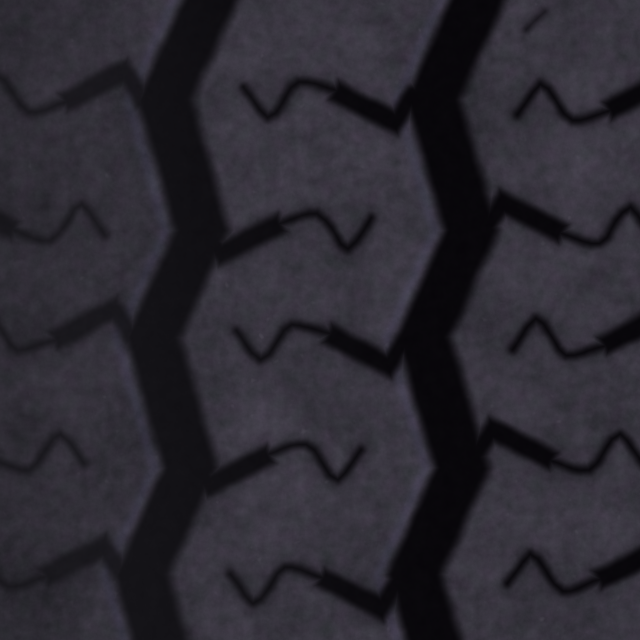
A three.js fragment shader for this texture:

```glsl
// Worn tyre tread: two zigzag grooves between ribs cut by wavy sipes.
varying vec2 vUv;

const vec3 RUBBER_DARK = vec3(0.165, 0.160, 0.187);
const vec3 RUBBER_LIGHT = vec3(0.272, 0.256, 0.302);
const vec3 GROOVE_WORN = vec3(0.082, 0.078, 0.094);
const vec3 GROOVE_DEEP = vec3(0.032, 0.026, 0.040);
const vec3 RIM_LIGHT = vec3(0.024, 0.024, 0.045);

vec2 hashGradient(vec2 cell) {
  vec2 q = vec2(dot(cell, vec2(127.1, 311.7)), dot(cell, vec2(269.5, 183.3)));
  return fract(sin(q) * 4375.85) * 2.0 - 1.0;
}

float gradientNoise(vec2 p) {
  vec2 i = floor(p), f = fract(p), e = vec2(1.0, 0.0);
  vec2 u = f * f * f * (f * (f * 6.0 - 15.0) + 10.0);
  float low = mix(dot(hashGradient(i), f), dot(hashGradient(i + e), f - e), u.x);
  float high = mix(dot(hashGradient(i + e.yx), f - e.yx),
                   dot(hashGradient(i + 1.0), f - 1.0), u.x);
  return mix(low, high, u.y);
}

float fbm(vec2 p, float gain) {
  float sum = 0.0, amp = 1.0;
  for (int i = 0; i < 4; i++) {
    sum += amp * gradientNoise(p);
    p = p * 2.1 + 17.3;
    amp *= gain;
  }
  return sum;
}

float segment(vec2 p, vec2 a, vec2 b) {
  vec2 d = b - a;
  return length(p - a - d * clamp(dot(p - a, d) / dot(d, d), 0.0, 1.0));
}

// Square-ended bar from a to b
float bar(vec2 p, vec2 a, vec2 b, float halfWidth) {
  vec2 axis = normalize(b - a), c = p - 0.5 * (a + b);
  vec2 q = abs(vec2(dot(c, axis), dot(c, vec2(-axis.y, axis.x))));
  q -= vec2(0.5 * length(b - a), halfWidth);
  return length(max(q, 0.0)) + min(max(q.x, q.y), 0.0);
}

// Soft-edged cut with a faint dark falloff around it
float cutMask(float dist) {
  float core = 1.0 - smoothstep(-0.009, 0.008, dist);
  float halo = 1.0 - smoothstep(-0.005, 0.022, dist);
  return mix(core, halo, 0.22);
}

// Height of the thin wavy cut: rise, dip, rise
vec2 wave(float x) {
  return vec2(x, 0.047 + 0.017 * smoothstep(0.080, 0.145, x)
    - 0.057 * smoothstep(0.150, 0.200, x) + 0.056 * smoothstep(0.195, 0.250, x));
}

// One sipe: link to the groove, thick slot, then the wavy cut
float sipe(vec2 p) {
  float slot = bar(p, vec2(-0.012, -0.006), vec2(0.097, 0.050), 0.0165);
  float link = segment(p, vec2(0.0), vec2(-0.028, 0.045)) - 0.014;
  float cut = 1.0;
  for (int i = 0; i < 12; i++) {
    float x = 0.090 + 0.0122 * float(i);
    cut = min(cut, segment(p, wave(x), wave(x + 0.0122)));
  }
  return min(min(slot, link), cut - 0.0062);
}

// Three sipes along a rib, mirrored by flip
float sipeRow(vec2 p, vec2 origin, vec2 pitch, vec2 flip) {
  float k = clamp(floor((p.y - origin.y) / pitch.y + 0.5), 0.0, 2.0);
  return sipe((p - origin - pitch * k) * flip);
}

// Signed horizontal offset from the centre line of a zigzag groove
float grooveOffset(vec2 p, float x, float slant) {
  float down = 0.844 - p.y, t = fract(down / 0.371);
  return p.x - (x - slant * down + 0.068 * min(t / 0.55, (1.0 - t) / 0.45));
}

// Firm left wall, chamfered right wall
float grooveMask(float s) {
  return smoothstep(-0.054, -0.033, s) * (1.0 - smoothstep(0.030, 0.057, s));
}

float rimMask(float s) {
  float d = (s + 0.058) / 0.009;
  return exp(-d * d);
}

void main() {
  // Slightly ragged edges
  vec2 p = vUv + 0.004 * vec2(gradientNoise(vUv * 22.0), gradientNoise(vUv * 22.0 + 50.0));

  // Rubber with blotches, grain and pale specks
  float blotch = fbm(vUv * 6.0, 0.7), grain = fbm(vUv * 48.0 + 9.0, 0.6);
  float speck = smoothstep(0.35, 0.7, gradientNoise(vUv * 75.0 + 31.0));
  vec3 color = mix(RUBBER_DARK, RUBBER_LIGHT, clamp(0.52 + 0.5 * blotch + 0.36 * grain, 0.0, 1.0));
  color += 0.04 * speck + 0.014 * gradientNoise(vUv * 40.0) * vec3(1.0, -0.6, 0.8);
  color *= mix(0.82, 1.0, smoothstep(0.0, 0.4, vUv.x));

  // Grooves with a faint light on their left rims
  float s1 = grooveOffset(p, 0.258, 0.049), s2 = grooveOffset(p, 0.677, 0.039);
  color += RIM_LIGHT * (rimMask(s1) + rimMask(s2));
  float cut = max(grooveMask(s1), grooveMask(s2));

  // Sipes of the left, middle and right ribs
  float left = min(sipeRow(p, vec2(0.195, 0.889), vec2(-0.016, -0.371), vec2(-1.0, -1.0)),
                   sipeRow(p, vec2(-0.072, 0.688), vec2(-0.033, -0.358), vec2(1.0, -1.0)));
  float middle = min(sipeRow(p, vec2(0.618, 0.809), vec2(-0.011, -0.380), vec2(-1.0, 1.0)),
                     sipeRow(p, vec2(0.345, 0.603), vec2(-0.017, -0.361), vec2(1.0, 1.0)));
  float right = min(sipeRow(p, vec2(1.045, 0.876), vec2(-0.008, -0.367), vec2(-1.0, -1.0)),
                    sipeRow(p, vec2(0.785, 0.684), vec2(-0.016, -0.355), vec2(1.0, -1.0)));
  cut = max(cut, max(0.85 * cutMask(left), cutMask(min(middle, right))));

  // Small nick
  cut = max(cut, 0.7 * cutMask(segment(p, vec2(0.823, 0.954), vec2(0.852, 0.980)) - 0.004));

  vec3 floorColor = mix(GROOVE_WORN, GROOVE_DEEP, smoothstep(0.15, 0.75, vUv.x + 0.12 * vUv.y));
  gl_FragColor = vec4(mix(color, floorColor + 0.008 * grain, cut), 1.0);
}
```
